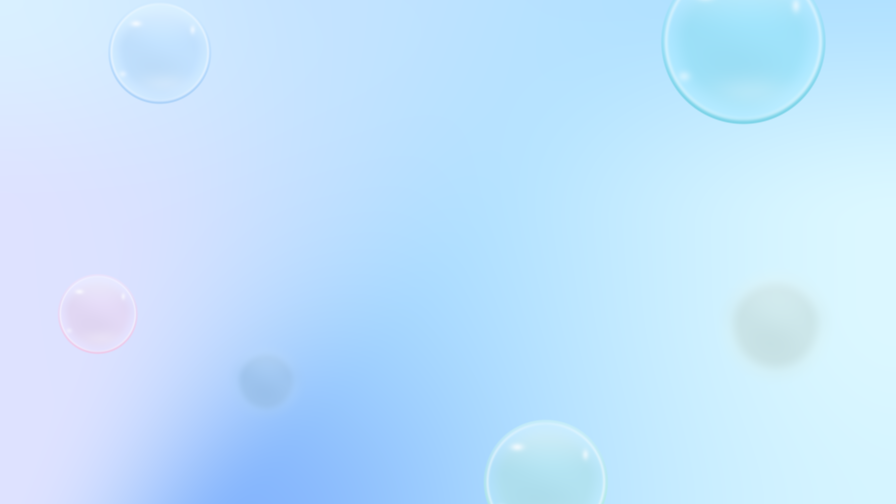
This background is drawn by a Shadertoy shader. Its source:

```glsl
// Soft pastel sky with six floating soap bubbles, two of them out of focus.
// The sky blends a lavender side and a blue side across a diagonal; each bubble
// is a disc shaded by its unit coordinates: film, rim, reflections and glints.

const int BUBBLES = 6;

// centre x, centre y, radius, blur as a fraction of the radius
const vec4 place[BUBBLES] = vec4[](
    vec4(0.317, 0.896, 0.102, 0.0), vec4(1.475, 0.917, 0.163, 0.0),
    vec4(0.194, 0.377, 0.079, 0.0), vec4(0.528, 0.243, 0.066, 0.26),
    vec4(1.539, 0.354, 0.103, 0.20), vec4(1.083, 0.044, 0.123, 0.0));

// film colour and opacity
const vec4 film[BUBBLES] = vec4[](
    vec4(0.74, 0.87, 0.99, 0.85), vec4(0.60, 0.88, 0.97, 0.85),
    vec4(0.89, 0.84, 0.95, 0.85), vec4(0.61, 0.76, 0.92, 0.80),
    vec4(0.79, 0.89, 0.90, 0.90), vec4(0.69, 0.88, 0.93, 0.90));

// tint of the lower rim
const vec3 rimTint[BUBBLES] = vec3[](
    vec3(0.60, 0.78, 0.96), vec3(0.38, 0.79, 0.87), vec3(0.96, 0.74, 0.87),
    vec3(0.66, 0.78, 0.90), vec3(0.87, 0.93, 0.87), vec3(0.68, 0.92, 0.84));

vec3 sky(vec2 p) {
    // lavender side, paler and bluer towards the top
    vec3 lavender = mix(vec3(0.87, 0.885, 1.0), vec3(0.85, 0.94, 1.0),
                        smoothstep(0.55, 1.0, p.y));
    lavender = mix(lavender, vec3(0.76, 0.88, 1.0),
                   0.8 * p.y * smoothstep(0.0, 0.65, p.x));

    // blue side: pale glow at the right, deep pool at the bottom
    float pale = smoothstep(0.75, 1.78, p.x) * (1.0 - smoothstep(0.55, 1.05, p.y));
    pale *= 0.85 + 0.15 * smoothstep(0.0, 0.4, p.y);
    vec3 blue = mix(vec3(0.69, 0.88, 1.0), vec3(0.86, 0.97, 1.0), pale);
    vec2 pool = (p - vec2(0.48, -0.05)) / vec2(0.44, 0.42);
    blue = mix(blue, vec3(0.52, 0.71, 0.99), exp(-dot(pool, pool)));

    // the diagonal seam widens as it rises
    float seam = p.x - 0.26 - 0.67 * p.y;
    float width = 0.24 + 0.26 * p.y;
    return mix(lavender, blue, smoothstep(-width, width, seam));
}

// Soft elliptical spot in bubble coordinates
float spot(vec2 q, vec2 centre, vec2 size) {
    vec2 e = (q - centre) / size;
    return exp(-dot(e, e));
}

vec3 addBubble(vec3 col, vec2 p, vec4 b, vec4 body, vec3 edge) {
    vec2 q = (p - b.xy) / b.z;
    float d = length(q);
    float soft = max(b.w, 1.2 / (iResolution.y * b.z));
    float mask = 1.0 - smoothstep(1.0 - soft, 1.0 + soft, d);
    float sharp = 1.0 - smoothstep(0.0, 0.15, b.w);

    // film with a faint swirl of layered sines
    float swirl = sin(3.0 * q.x + 2.0 * sin(2.0 * q.y)) + 0.5 * sin(5.0 * q.y - 2.0 * q.x);
    vec3 c = body.rgb + 0.012 * swirl;

    // pale upper dome and lower reflection
    c = mix(c, vec3(0.95, 0.98, 1.0), (0.2 + 0.35 * sharp) * smoothstep(0.1, 1.0, q.y));
    c = mix(c, vec3(1.0), 0.28 * sharp * spot(q, vec2(0.1, -0.62), vec2(0.5, 0.2)));

    // broad light shell, then the thin tinted edge
    c = mix(c, col + 0.05, 0.45 * smoothstep(0.65, 0.95, d));
    float lower = smoothstep(0.5, -0.9, q.y);
    c = mix(c, edge, sharp * (0.2 + 0.65 * lower) * smoothstep(0.91, 0.99, d));
    float arc = exp(-pow((d - 0.94) / 0.025, 2.0));
    c = mix(c, vec3(1.0), sharp * arc * (0.2 + 0.3 * abs(q.x)));

    // small glints
    float glint = spot(q, vec2(-0.46, 0.56), vec2(0.10, 0.06))
                + 0.8 * spot(q, vec2(0.64, 0.44), vec2(0.05, 0.08))
                + 0.6 * spot(q, vec2(-0.72, -0.42), vec2(0.07, 0.06));
    c = mix(c, vec3(1.0), 0.8 * sharp * min(glint, 1.0));
    return mix(col, c, mask * body.a);
}

void mainImage(out vec4 fragColor, in vec2 fragCoord) {
    vec2 p = fragCoord / iResolution.y;
    vec3 col = sky(p);
    for (int i = 0; i < BUBBLES; i++)
        col = addBubble(col, p, place[i], film[i], rimTint[i]);
    fragColor = vec4(clamp(col, 0.0, 1.0), 1.0);
}
```
